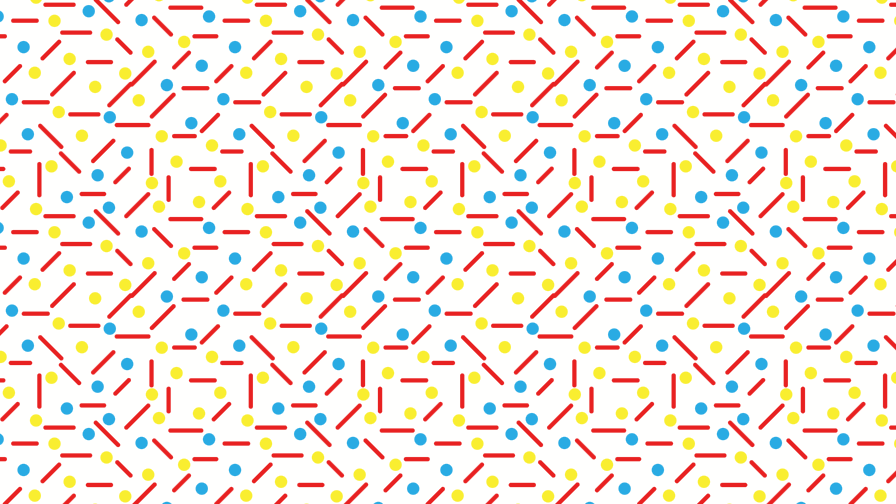
This pattern is drawn by a Shadertoy shader. Its source:

```glsl
const vec3 PAPER  = vec3(1.0, 1.0, 0.995);
const vec3 RED    = vec3(0.91, 0.13, 0.13);
const vec3 YELLOW = vec3(0.975, 0.935, 0.19);
const vec3 BLUE   = vec3(0.16, 0.67, 0.89);

const float TILE_SIZE = 0.4195;      // repeat length, in canvas heights
const vec2  TILE_STEP = vec2(8.0, 2.0); // tile edge, counted in lattice cells
const float CELLS     = 68.0;        // cells per tile: dot(TILE_STEP, TILE_STEP)

// Sizes in lattice cells
const float DOT_RADIUS    = 0.24;
const float STROKE_RADIUS = 0.083;
const float HALF_MIN      = 0.36;    // shortest half stroke, without cap
const float HALF_MAX      = 0.64;
const float STROKE_JITTER = 0.34;
const float DOT_JITTER    = 0.6;
const float CLEARANCE     = 0.46;    // dot centre to stroke axis
const float YELLOW_SLOTS  = 10.0;    // of 17 colour slots, the rest are blue
const float EDGE_PIXELS   = 1.15;

const float QUARTER_TURN = 1.5707963;
const mat2 LATTICE = mat2(8.0, 2.0, -2.0, 8.0) / sqrt(CELLS);

vec3 hash3(vec2 p) {
    vec3 v = fract(p.xyx * vec3(0.1031, 0.1030, 0.0973) + 0.37);
    v += dot(v, v.yxz + 33.33);
    return fract((v.xxy + v.yzz) * v.zyx);
}

// Same key for every copy of a cell in the repeating tile
vec2 tileKey(vec2 cell) {
    vec2 u = vec2(dot(cell, TILE_STEP), dot(cell, vec2(-TILE_STEP.y, TILE_STEP.x)));
    return floor(mod(u + 0.5, CELLS));
}

// Lattice position to upright space
vec2 cellPoint(vec2 cell, vec2 jitter) {
    return transpose(LATTICE) * (cell + 0.5 + jitter);
}

// Stroke centre in xy, half axis in zw
vec4 strokeAt(vec2 cell) {
    vec2 key = tileKey(cell);
    vec3 place = hash3(key);
    float pick = hash3(key + 71.0).x;
    float eighths = pick < 0.29 ? 0.0 : pick < 0.60 ? 0.5 : pick < 0.83 ? 1.5 : 1.0;
    float angle = eighths * QUARTER_TURN;
    float halfLength = mix(HALF_MIN, HALF_MAX, place.z);
    return vec4(cellPoint(cell, (place.xy - 0.5) * STROKE_JITTER),
                halfLength * vec2(cos(angle), sin(angle)));
}

// Vector from the nearest point of the stroke axis
vec2 fromStroke(vec2 p, vec4 stroke) {
    vec2 d = p - stroke.xy;
    float t = dot(d, stroke.zw) / dot(stroke.zw, stroke.zw);
    return d - stroke.zw * clamp(t, -1.0, 1.0);
}

// Jittered dot, pushed clear of the four strokes around it
vec2 dotAt(vec2 cell) {
    vec2 p = cellPoint(cell, (hash3(tileKey(cell) + 23.0).xy - 0.5) * DOT_JITTER);
    for (int i = 0; i < 12; i++) {
        float turn = float(i % 4) * QUARTER_TURN;
        vec2 side = round(vec2(cos(turn), sin(turn)));
        vec2 away = fromStroke(p, strokeAt(cell + side));
        float gap = max(length(away), 0.001);
        p += away / gap * max(CLEARANCE - gap, 0.0);
    }
    return p;
}

// Cubing modulo 17 shuffles the slots and keeps the colour shares exact
vec3 dotColour(vec2 cell) {
    float slot = floor(mod(cell.x + 13.0 * cell.y, 34.0) / 2.0);
    float shuffled = floor(mod(slot * slot * slot + 0.5, 17.0));
    return shuffled < YELLOW_SLOTS ? YELLOW : BLUE;
}

void mainImage(out vec4 fragColor, in vec2 fragCoord) {
    float scale = sqrt(CELLS) / (TILE_SIZE * iResolution.y);
    vec2 p = fragCoord * scale;
    vec2 home = floor(LATTICE * p);
    float edge = EDGE_PIXELS * scale;
    vec3 colour = PAPER;

    // Strokes and dots alternate like a checkerboard
    for (int y = -1; y <= 1; y++)
    for (int x = -1; x <= 1; x++) {
        vec2 cell = home + vec2(x, y);
        bool isStroke = mod(cell.x + cell.y, 2.0) < 0.5;
        float dist;
        vec3 ink;
        if (isStroke) {
            dist = length(fromStroke(p, strokeAt(cell))) - STROKE_RADIUS;
            ink = RED;
        } else {
            dist = length(p - dotAt(cell)) - DOT_RADIUS;
            ink = dotColour(cell);
        }
        colour = mix(colour, ink, clamp(0.5 - dist / edge, 0.0, 1.0));
    }
    fragColor = vec4(colour, 1.0);
}
```
